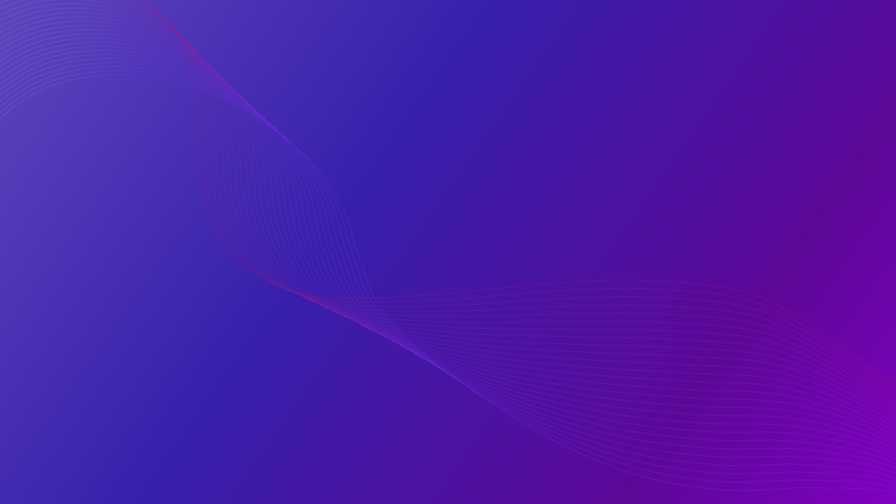
Give the GLSL for this background, as a Shadertoy shader.

```glsl
// A diagonal blue to purple gradient crossed by a twisting ribbon of fine lines.
#define LINE_COUNT 26.0
#define STRIPS_PER_SPAN 6
#define LINE_WIDTH 0.0020
#define LINE_OPACITY 0.27
#define CROWDING_LIMIT 2.2
#define BLUE_STOP 0.806
#define PURPLE_STOP 1.59
#define END_STOP 2.05

const int KNOTS = 15;

// Colours of the gradient
const vec3 PERIWINKLE = vec3(0.37, 0.27, 0.74);
const vec3 BLUE = vec3(0.215, 0.123, 0.67);
const vec3 PURPLE = vec3(0.36, 0.03, 0.595);
const vec3 MAGENTA = vec3(0.51, 0.00, 0.76);

// Colours of the lines
const vec3 RED_LINE = vec3(0.70, 0.06, 0.42);
const vec3 VIOLET_LINE = vec3(0.42, 0.18, 0.95);
const vec3 LAVENDER_LINE = vec3(0.52, 0.41, 0.87);

// Matching knots along the two edges of the ribbon, in canvas heights
const vec2 RED_EDGE[KNOTS] = vec2[KNOTS](
    vec2(-0.093, 1.023), vec2(0.069, 1.065), vec2(0.208, 1.046),
    vec2(0.312, 0.981), vec2(0.370, 0.896), vec2(0.391, 0.757),
    vec2(0.405, 0.606), vec2(0.475, 0.479), vec2(0.625, 0.412),
    vec2(0.856, 0.415), vec2(1.088, 0.437), vec2(1.296, 0.443),
    vec2(1.505, 0.412), vec2(1.690, 0.299), vec2(1.852, 0.178));
const vec2 VIOLET_EDGE[KNOTS] = vec2[KNOTS](
    vec2(-0.093, 0.676), vec2(0.069, 0.815), vec2(0.255, 0.852),
    vec2(0.440, 0.806), vec2(0.606, 0.692), vec2(0.681, 0.583),
    vec2(0.713, 0.486), vec2(0.764, 0.375), vec2(0.891, 0.259),
    vec2(1.065, 0.144), vec2(1.250, 0.062), vec2(1.435, 0.028),
    vec2(1.620, 0.032), vec2(1.794, 0.016), vec2(1.968, -0.088));

// Both edges at one knot: red in xy, violet in zw
vec4 knot(int i) {
    return vec4(RED_EDGE[i], VIOLET_EDGE[i]);
}

float cross2(vec2 a, vec2 b) {
    return a.x * b.y - a.y * b.x;
}

// Side of the rung between both edges on which p lies
float rungSide(vec2 p, vec4 rung) {
    return cross2(rung.zw - rung.xy, p - rung.xy);
}

vec3 background(vec2 p) {
    float s = dot(vec2(p.x, 1.0 - p.y), vec2(0.817, 0.577));
    vec3 colour = mix(PERIWINKLE, BLUE, clamp(s / BLUE_STOP, 0.0, 1.0));
    colour = mix(colour, PURPLE, clamp((s - BLUE_STOP) / (PURPLE_STOP - BLUE_STOP), 0.0, 1.0));
    return mix(colour, MAGENTA, clamp((s - PURPLE_STOP) / (END_STOP - PURPLE_STOP), 0.0, 1.0));
}

// Opacity of the lines at k across a ribbon of the given local width
float lineAlpha(float k, float width, float radius) {
    float gaps = LINE_COUNT - 1.0;
    float spacing = max(width / gaps, 0.0001);
    float nearest = clamp(floor(k * gaps + 0.5), 0.0, gaps);
    float d = abs(k * gaps - nearest) * spacing;
    float single = LINE_OPACITY * LINE_WIDTH / radius * max(0.0, 1.0 - d / radius);

    // Where lines crowd together, use their mean density
    float dense = 1.0 - pow(1.0 - LINE_OPACITY, min(LINE_WIDTH / spacing, CROWDING_LIMIT));
    dense *= step(0.0, k) * step(k, 1.0);
    return mix(dense, single, smoothstep(radius, 2.0 * radius, spacing));
}

void mainImage(out vec4 fragColor, in vec2 fragCoord) {
    vec2 p = fragCoord / iResolution.y;
    float radius = max(LINE_WIDTH, 1.0 / iResolution.y);
    float lavender = 1.0 - smoothstep(0.08, 0.34, p.x);
    vec3 colour = background(p);

    // Walk along the ribbon, one Catmull-Rom span at a time
    vec4 a = knot(0), b = a, c = knot(1);
    for (int span = 0; span < KNOTS - 1; span++) {
        vec4 d = knot(min(span + 2, KNOTS - 1));
        vec2 low = min(min(b.xy, b.zw), min(c.xy, c.zw)) - 0.03;
        vec2 high = max(max(b.xy, b.zw), max(c.xy, c.zw)) + 0.03;

        if (all(greaterThan(p, low)) && all(lessThan(p, high))) {
            vec4 c1 = 0.5 * (c - a);
            vec4 c2 = a - 2.5 * b + 2.0 * c - 0.5 * d;
            vec4 c3 = 0.5 * (3.0 * (b - c) + d - a);
            float side = rungSide(p, b);
            for (int i = 1; i <= STRIPS_PER_SPAN; i++) {
                float t = float(i) / float(STRIPS_PER_SPAN);
                float nextSide = rungSide(p, b + t * (c1 + t * (c2 + t * c3)));

                // A change of side means a rung in this strip passes through p
                if ((side < 0.0) != (nextSide < 0.0)) {
                    t -= nextSide / (nextSide - side) / float(STRIPS_PER_SPAN);
                    vec4 rung = b + t * (c1 + t * (c2 + t * c3));
                    vec4 slope = c1 + t * (2.0 * c2 + 3.0 * t * c3);
                    vec2 across = rung.zw - rung.xy;
                    float k = dot(p - rung.xy, across) / dot(across, across);
                    if (k > -0.05 && k < 1.05) {
                        vec2 along = normalize(mix(slope.xy, slope.zw, k));
                        float width = abs(cross2(across, along));
                        vec3 tint = mix(RED_LINE, VIOLET_LINE, pow(clamp(k, 0.0, 1.0), 0.6));
                        tint = mix(tint, LAVENDER_LINE, lavender);
                        colour = mix(colour, tint, lineAlpha(k, width, radius));
                    }
                }
                side = nextSide;
            }
        }
        a = b;
        b = c;
        c = d;
    }
    fragColor = vec4(colour, 1.0);
}
```
